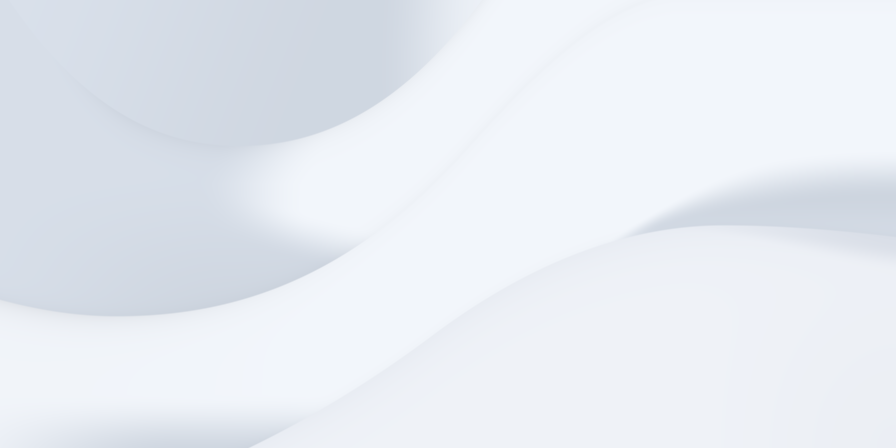
This background is drawn by a WebGL 1 fragment shader. Its source:

```glsl
precision highp float;
// Pale overlapping sheets sweeping diagonally across the canvas.
// Each sheet lies below a smooth curve made of cubic Hermite spans and is
// painted back to front with soft grey hollows and a thin contact shadow.
uniform vec2 u_resolution;

const vec3 WHITE = vec3(0.950, 0.965, 0.985);
const vec3 PEARL = vec3(0.937, 0.949, 0.970);
const vec3 MIST  = vec3(0.850, 0.878, 0.918);
const vec3 GREY  = vec3(0.805, 0.835, 0.875);

// Height at x between two knots given as (x, y, slope).
float span(float x, vec3 a, vec3 b) {
  float w = b.x - a.x;
  float t = clamp((x - a.x) / w, 0.0, 1.0);
  float s = 1.0 - t;
  return mix(a.y, b.y, t * t * (3.0 - 2.0 * t)) + w * t * s * (a.z * s - b.z * t);
}

float hollowCurve(float x) {
  vec3 low = vec3(0.534, 0.674, 0.0);
  return x < low.x ? span(x, vec3(0.0, 1.03, -1.55), low)
                   : span(x, low, vec3(1.076, 1.0, 1.35)) + 1.35 * max(x - 1.076, 0.0);
}

float ribbonCurve(float x) {
  vec3 low = vec3(0.26, 0.294, 0.0);
  vec3 mid = vec3(1.042, 0.667, 1.12);
  if (x < low.x) return span(x, vec3(0.0, 0.331, -0.27), low);
  return x < mid.x ? span(x, low, mid) : span(x, mid, vec3(1.5, 1.01, 0.15));
}

float hillCurve(float x) {
  vec3 mid = vec3(0.964, 0.25, 0.75);
  vec3 top = vec3(1.615, 0.497, 0.0);
  if (x < mid.x) return span(x, vec3(0.39, -0.073, 0.4), mid);
  return x < top.x ? span(x, mid, top) : span(x, top, vec3(2.0, 0.471, -0.12));
}

// Shadow that fades with depth under an edge.
float contact(float depth, float reach) {
  return exp(-max(depth, 0.0) / reach);
}

// Lays a sheet over the base wherever depth is positive.
vec3 cover(vec3 base, vec3 sheet, float depth, float pixel) {
  return mix(base, sheet, smoothstep(-pixel, pixel, depth));
}

// Upper left bowl, with light catching its right rim.
vec3 bowlSheet(vec2 p) {
  vec3 c = mix(MIST, GREY, smoothstep(0.0, 0.85, p.x + 0.4 * (1.0 - p.y)) * 0.85);
  float rim = smoothstep(0.84, 1.08, p.x + 0.25 * (1.0 - p.y) * (p.y - 0.7));
  return mix(c, WHITE, rim * 0.8);
}

// Grey fold that opens into a white patch on the right.
vec3 foldSheet(vec2 p, float depth) {
  float dim = smoothstep(0.65, 0.3, p.y) * smoothstep(-0.1, 0.5, p.x);
  vec3 c = mix(MIST, GREY, 0.15 + 0.7 * dim);
  float floorY = 0.53 - 0.27 * (p.x - 0.45);
  float patchX = smoothstep(0.44, 0.69, p.x - 0.5 * max(p.y - 0.59, 0.0));
  float patchY = smoothstep(floorY - 0.055, floorY + 0.06, p.y);
  c = mix(c, WHITE, patchX * patchY);
  return c - 0.035 * contact(depth, 0.025) * smoothstep(0.08, 0.3, p.x);
}

// Main white ribbon, with hollows at lower left and far right.
vec3 ribbonSheet(vec2 p, float depth) {
  float left = smoothstep(0.9, 0.0, p.x);
  vec3 c = mix(WHITE, PEARL, left * 0.5);
  c -= (0.012 + 0.05 * left) * contact(depth, 0.025);

  float lower = smoothstep(0.12, -0.02, p.y) * smoothstep(-0.15, 0.4, p.x);
  c = mix(c, GREY, lower * smoothstep(0.85, 0.62, p.x));

  float lip = span(p.x, vec3(1.36, 0.455, 0.6), vec3(2.0, 0.615, 0.0));
  float blur = mix(0.012, 0.055, smoothstep(1.36, 1.75, p.x));
  float wedge = smoothstep(lip + blur, lip - blur, p.y) * smoothstep(1.32, 1.48, p.x);
  vec3 inside = mix(GREY, MIST, 0.5 * smoothstep(0.56, 0.48, p.y));
  return mix(c, inside, wedge);
}

// Foreground hill, with a broader shadow along its right shoulder.
vec3 hillSheet(vec2 p, float depth) {
  float right = smoothstep(1.45, 2.0, p.x);
  vec3 c = PEARL - 0.014 * smoothstep(1.5, 2.0, p.x) * smoothstep(0.6, 0.0, p.y);
  c -= vec3(0.026, 0.023, 0.018) * contact(depth, 0.05);
  float fold = smoothstep(0.065 * right + 0.012, 0.02 * right, depth);
  return c - vec3(0.06, 0.055, 0.045) * right * fold;
}

void main() {
  vec2 p = gl_FragCoord.xy / u_resolution * vec2(2.0, 1.0);
  float pixel = 1.1 / u_resolution.y;

  float foldDepth = hollowCurve(p.x) - p.y;
  float ribbonDepth = ribbonCurve(p.x) - p.y;
  float hillDepth = hillCurve(p.x) - p.y;

  vec3 color = bowlSheet(p);
  color = cover(color, foldSheet(p, foldDepth), foldDepth, pixel);
  // Faint shade cast on the sheets behind each front edge.
  color -= 0.02 * contact(-ribbonDepth, 0.018);
  color = cover(color, ribbonSheet(p, ribbonDepth), ribbonDepth, pixel);
  color -= 0.012 * contact(-hillDepth, 0.012);
  color = cover(color, hillSheet(p, hillDepth), hillDepth, pixel);
  gl_FragColor = vec4(color, 1.0);
}
```
